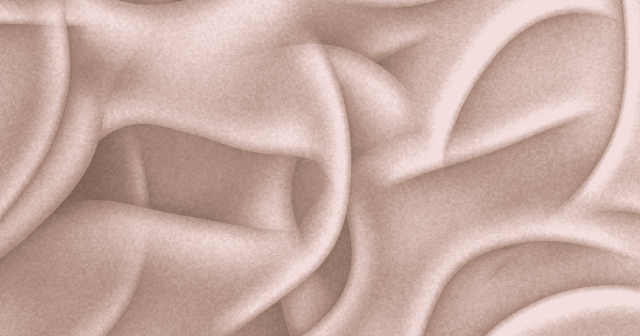
Give the GLSL for this texture, as a WebGL 1 fragment shader.

```glsl
precision highp float;
// Draped blush satin: soft rolled folds with crisp overlapping edges and deep creases.
uniform vec2 u_resolution;

#define FOLDS 20
#define LEAN 0.55
#define LEAN_SPREAD 1.7
#define BEND 2.0
#define WARP 0.15
#define SHADOW 0.6
#define CONTRAST 1.25
#define GRAIN 0.12
#define SEED 3.7
#define SHADE_COLOR vec3(0.51, 0.40, 0.34)
#define CLOTH_COLOR vec3(0.71, 0.58, 0.53)
#define SHEEN_COLOR vec3(0.93, 0.84, 0.83)

float hash(vec2 p) {
  vec3 q = fract(vec3(p.xyx) * 0.1031);
  q += dot(q, q.yzx + 33.33);
  return fract((q.x + q.y) * q.z);
}

float noise(vec2 p) {
  vec2 cell = floor(p), f = fract(p);
  f = f * f * f * (f * (f * 6.0 - 15.0) + 10.0);
  return mix(mix(hash(cell), hash(cell + vec2(1.0, 0.0)), f.x),
             mix(hash(cell + vec2(0.0, 1.0)), hash(cell + 1.0), f.x), f.y);
}

vec2 turn(vec2 p, float angle) {
  float c = cos(angle), s = sin(angle);
  return vec2(c * p.x + s * p.y, c * p.y - s * p.x);
}

// Lays one fold over the tone below: a lit roll on one side, a shadow on the other.
float layFold(float tone, vec2 p, float id, float aspect, float soft) {
  vec2 key = vec2(id * 7.0, SEED * 10.0);
  float turned = hash(key), bent = hash(key + 1.0), flipped = hash(key + 2.0);
  float size = hash(key + 3.0);
  float width = mix(0.055, 0.19, size * size);
  float reach = mix(0.38, 0.72, hash(key + 4.0));
  float peak = mix(0.84, 1.04, hash(key + 5.0));

  // Edge curve: a bent line in the frame of the fold
  vec2 center = fract(id * vec2(0.7549, 0.5698) + SEED) * vec2(aspect, 1.0);
  float angle = LEAN + (turned - 0.5) * LEAN_SPREAD + 3.1416 * step(0.6, flipped);
  vec2 q = turn(p - center, angle);
  float bend = (bent - 0.45) * 2.0 * BEND;
  float slope = 2.0 * bend * q.x;
  float stretch = sqrt(1.0 + slope * slope);
  float dist = (q.y - bend * q.x * q.x) / stretch;
  float along = abs(q.x) * mix(1.0, stretch, 0.5) / reach;
  float strength = 1.0 - smoothstep(0.4, 1.0, along);
  float solid = 1.0 - smoothstep(0.65, 1.0, along);
  float s = dist / width;

  // Shadow pocket beneath the edge, darkest in the crease
  float pocket = s < 0.0 ? 0.75 * exp(s * 0.9) + 0.25 * exp(s * 7.0) : exp(-s * 8.0);
  tone *= 1.0 - SHADOW * strength * pocket;

  // Rolled face: dim rim, satin highlight, then a slow return to the cloth
  float face = mix(0.5, peak, smoothstep(-0.1, 0.42, s));
  face -= 0.42 * smoothstep(0.45, 1.7, s);
  float cover = smoothstep(-soft, soft, dist) * solid * exp(-s * s * 0.3);
  return mix(tone, face, cover);
}

vec3 satin(float tone) {
  vec3 low = mix(SHADE_COLOR, CLOTH_COLOR, clamp(tone * 2.0, -0.3, 1.0));
  return mix(low, SHEEN_COLOR, clamp(tone * 2.0 - 1.0, 0.0, 1.12));
}

void main() {
  vec2 p = gl_FragCoord.xy / u_resolution.y;
  float aspect = u_resolution.x / u_resolution.y;
  float soft = max(0.002, 0.7 / u_resolution.y);

  // Slow warp makes every curve wander
  vec2 drift = vec2(noise(p * 2.1 + SEED), noise(p * 2.1 + SEED + 19.0)) - 0.5;
  vec2 w = p + WARP * drift;

  // Broad undulation of the resting cloth, brighter to the right
  vec2 grainwise = turn(w, LEAN);
  float tone = 0.74 + 0.5 * (noise(grainwise * vec2(1.3, 3.2) + 5.0) - 0.5);
  tone += 0.14 * (p.x / aspect - 0.5);

  for (int i = 0; i < FOLDS; i++) {
    tone = layFold(tone, w, float(i) + 1.0, aspect, soft);
  }

  // Gentle ripples and a slow drift of light over the whole cloth
  tone += 0.14 * (noise(grainwise * vec2(2.5, 8.0) + 31.0) - 0.5);
  tone += 0.12 * (p.x / aspect - 0.5);
  tone = 0.68 + (tone - 0.63) * CONTRAST;

  // Fine weave
  tone += GRAIN * (noise(p * 230.0) + 0.7 * noise(p * 120.0) - 0.85);

  gl_FragColor = vec4(satin(tone), 1.0);
}
```
